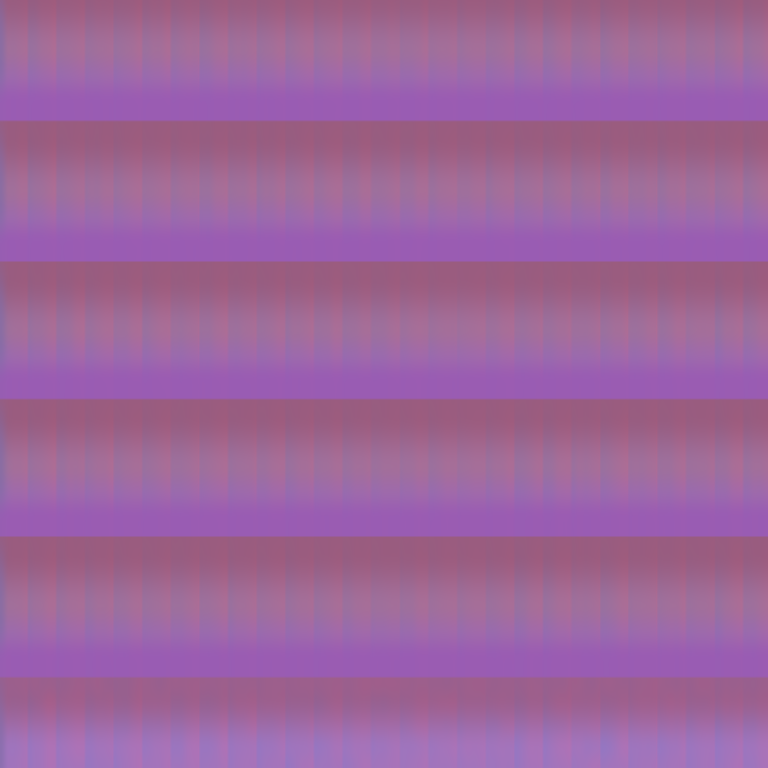
A WebGL 2 fragment shader for this pattern:

```glsl
#version 300 es
precision highp float;
// Stacked mauve-to-violet bands crossed by soft vertical pleats.

#define BAND_HEIGHT 0.1811
#define BAND_OFFSET 0.1182
#define BAND_DRIFT 0.002
#define PLEAT_WIDTH 0.03727
#define PLEAT_OFFSET -0.0026
#define PLEAT_EDGE 0.12
#define PLEAT_TINT 0.075
#define PLEAT_VARIATION 0.45
#define MOTTLE 0.035

uniform vec2 u_resolution;
out vec4 fragColor;

const vec3 MAUVE = vec3(0.600, 0.362, 0.500);
const vec3 DUSTY = vec3(0.632, 0.435, 0.605);
const vec3 LILAC = vec3(0.615, 0.415, 0.675);
const vec3 VIOLET = vec3(0.602, 0.362, 0.700);
const vec3 LAVENDER = vec3(0.635, 0.455, 0.735);
const vec3 EDGE_BLUE = vec3(0.500, 0.420, 0.650);
const vec3 PINK_SHIFT = vec3(0.85, -0.15, -0.40);

float hash(vec2 p) {
    vec3 q = fract(vec3(p.xyx) * 0.1031);
    q += dot(q, q.yzx + 33.33);
    return fract((q.x + q.y) * q.z);
}

float valueNoise(vec2 p) {
    vec2 i = floor(p), f = fract(p);
    f = f * f * (3.0 - 2.0 * f);
    float low = mix(hash(i), hash(i + vec2(1, 0)), f.x);
    float high = mix(hash(i + vec2(0, 1)), hash(i + vec2(1, 1)), f.x);
    return mix(low, high, f.y);
}

// Band colour from top (t = 0) to bottom (t = 1).
vec3 bandGradient(float t) {
    vec3 c = mix(MAUVE, DUSTY, smoothstep(0.12, 0.50, t));
    c = mix(c, LILAC, smoothstep(0.48, 0.72, t));
    return mix(c, VIOLET, smoothstep(0.66, 0.86, t));
}

// Signed pleat tint: cool at the left, pink at the right, sharp fold between.
float pleat(float x) {
    float u = (x - PLEAT_OFFSET) / PLEAT_WIDTH;
    float f = fract(u);
    float ramp = mix(f - 0.5, 0.5 - f / PLEAT_EDGE, 1.0 - smoothstep(0.0, PLEAT_EDGE, f));
    float strength = 1.0 + PLEAT_VARIATION * (2.0 * hash(vec2(floor(u), 7.0)) - 1.0);
    return ramp * strength;
}

void main() {
    vec2 p = gl_FragCoord.xy / u_resolution;

    // Band coordinate with slightly uneven heights
    float v = (p.y - BAND_OFFSET) / BAND_HEIGHT;
    v -= BAND_DRIFT * sin(v * 1.5708) / BAND_HEIGHT;
    float f = fract(v);
    float t = 1.0 - f;
    float bottomBand = 1.0 - step(0.0, v);

    // Base gradient, with the cut-off bottom band fading to lavender
    vec3 color = bandGradient(t);
    vec3 paleBand = mix(MAUVE + vec3(0.01, 0.01, 0.05), LAVENDER, smoothstep(0.12, 0.52, t));
    color = mix(color, paleBand, bottomBand);

    // Pleats, strongest through the middle of each band
    float visible = smoothstep(-0.15, 0.45, t) * (1.0 - 0.9 * smoothstep(0.58, 0.90, t));
    color += PINK_SHIFT * PLEAT_TINT * pleat(p.x) * visible;

    // Fine vertical streaks and blotches in the bottom band
    float streak = valueNoise(vec2(p.x * 110.0, v * 0.8 + 20.0)) - 0.5;
    color += PINK_SHIFT * 0.022 * streak * (0.3 + visible);
    float blotch = valueNoise(p * vec2(48.0, 36.0) + 5.0) - 0.5;
    color += PINK_SHIFT * MOTTLE * blotch * bottomBand;

    // Smooth seam between bands
    float pixel = 1.0 / (u_resolution.y * BAND_HEIGHT);
    float seam = 0.5 * (1.0 - smoothstep(0.0, pixel, min(f, t)));
    color = mix(color, f < 0.5 ? MAUVE : VIOLET, seam);

    // Cool fringe at the left border
    color = mix(color, EDGE_BLUE, 0.6 * visible * (1.0 - smoothstep(0.0, 0.012, p.x)));

    fragColor = vec4(clamp(color, 0.0, 1.0), 1.0);
}
```
